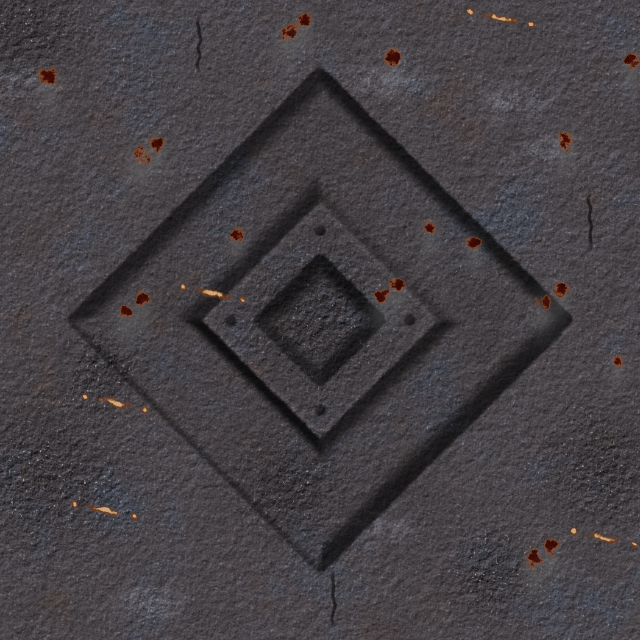
Give the GLSL for this texture, as a Shadertoy shader.

```glsl
const vec3 STEEL = vec3(0.292, 0.274, 0.290);
const vec3 BLUE_STEEL = vec3(0.265, 0.275, 0.315);
const vec3 BROWN_STEEL = vec3(0.30, 0.25, 0.235);
const vec3 WORN_STEEL = vec3(0.45, 0.45, 0.49);
const vec3 RUST_CORE = vec3(0.25, 0.045, 0.02);
const vec3 RUST_RIM = vec3(0.58, 0.30, 0.14);
const vec3 BARE_METAL = vec3(0.80, 0.66, 0.48);
const vec2 LIGHT_STEP = vec2(-0.0012, 0.0022);
const float GRAIN = 1.15;

// Half sides of the nested squares, in the turned frame
const float PANEL = 0.283;
const float PLATE = 0.130;
const float WELL = 0.077;
const float RIVET_REACH = 0.140;
const float RIVET_SIZE = 0.0095;

const vec2 PITS[8] = vec2[8](vec2(0.075, 0.880), vec2(0.614, 0.911),
    vec2(0.986, 0.906), vec2(0.883, 0.780), vec2(0.671, 0.644),
    vec2(0.740, 0.622), vec2(0.370, 0.633), vec2(0.965, 0.435));
const vec2 TWIN_PITS[6] = vec2[6](vec2(0.450, 0.951), vec2(0.218, 0.757),
    vec2(0.595, 0.538), vec2(0.196, 0.515), vec2(0.849, 0.529), vec2(0.834, 0.128));
const vec2 TWIN_OFFSET = vec2(0.027, 0.018);
const vec2 SCRAPES[5] = vec2[5](vec2(0.782, 0.971), vec2(0.180, 0.370),
    vec2(0.163, 0.202), vec2(0.943, 0.160), vec2(0.333, 0.541));
const vec2 CRACKS[3] = vec2[3](vec2(0.311, 0.930), vec2(0.922, 0.655), vec2(0.521, 0.065));
const vec3 COARSE[7] = vec3[7](vec3(0.07, 0.26, 0.11), vec3(0.94, 0.27, 0.08),
    vec3(0.04, 0.95, 0.08), vec3(0.45, 0.24, 0.07), vec3(0.77, 0.10, 0.06),
    vec3(0.50, 0.50, 0.09), vec3(0.16, 0.42, 0.05));
const vec2 WORN[6] = vec2[6](vec2(0.600, 0.873), vec2(0.865, 0.762),
    vec2(0.235, 0.060), vec2(0.020, 0.875), vec2(0.795, 0.840), vec2(0.600, 0.180));

vec2 hashGradient(vec2 cell) {
    vec3 p = fract(cell.xyx * vec3(0.1031, 0.1030, 0.0973));
    p += dot(p, p.yzx + 33.33);
    return 2.0 * fract((p.xx + p.yz) * p.zy) - 1.0;
}

float gradientNoise(vec2 p) {
    vec2 i = floor(p), f = fract(p), u = f * f * f * (f * (f * 6.0 - 15.0) + 10.0);
    vec2 e = vec2(1, 0);
    float low = mix(dot(hashGradient(i), f), dot(hashGradient(i + e), f - e), u.x);
    float high = mix(dot(hashGradient(i + e.yx), f - e.yx),
                     dot(hashGradient(i + 1.0), f - 1.0), u.x);
    return mix(low, high, u.y);
}

float fbm(vec2 p) {
    float sum = 0.0, gain = 0.5;
    for (int i = 0; i < 4; i++) {
        sum += gain * gradientNoise(p);
        p = mat2(1.6, 1.2, -1.2, 1.6) * p + 7.3;
        gain *= 0.62;
    }
    return sum;
}

// Mitred shadow that fades away from a square edge; sides run NE, NW, SW, SE.
// facing is 1 for a raised block and -1 for a recess.
float edgeShadow(vec2 q, float halfSide, float facing, vec4 strength, vec4 width) {
    vec4 sides = vec4(q, -q);
    float d = max(max(sides.x, sides.y), max(sides.z, sides.w));
    vec4 w = smoothstep(-0.008, 0.0, sides - d);
    w /= dot(w, vec4(1));
    vec2 c = abs(q) - halfSide + 0.012;
    float rounded = length(max(c, 0.0)) + min(max(c.x, c.y), 0.0) - 0.012;
    float dist = facing * (facing < 0.0 ? rounded : d - halfSide);
    float reach = dot(w, width);
    return dot(w, strength) * smoothstep(-0.002, 0.004, dist)
        * (1.0 - smoothstep(0.35 * reach, reach, dist));
}

void addRust(inout vec3 col, vec2 p, float size, float rough) {
    float r = length(p) / size + rough * 1.6;
    vec2 drip = (p + vec2(0.0, 1.6 * size)) / (size * vec2(1.3, 2.4));
    col = mix(col, WORN_STEEL * vec3(0.95, 0.95, 0.88), 0.38 * exp(-dot(drip, drip)));
    col = mix(col, RUST_RIM, 0.75 * (1.0 - smoothstep(0.65, 1.15, r)));
    col = mix(col, RUST_CORE * (1.0 + rough), 1.0 - smoothstep(0.45, 0.85, r));
}

void mainImage(out vec4 fragColor, in vec2 fragCoord) {
    vec2 uv = fragCoord / iResolution.xy;
    float broad = fbm(uv * 7.0), medium = fbm(uv * 34.0 + 11.0);
    float fine = fbm(uv * 75.0 + 3.0);
    float relief = fine - fbm((uv + LIGHT_STEP) * 75.0 + 3.0);
    float speckle = gradientNoise(uv * 230.0);

    // Mottled steel
    vec3 col = mix(STEEL, BLUE_STEEL, smoothstep(0.0, 0.4, broad + 0.4 * medium));
    col = mix(col, BROWN_STEEL, 0.7 * smoothstep(0.05, 0.45, fbm(uv * 9.0 + 31.0) + 0.3 * medium));
    float coarse = 0.0;
    for (int i = 0; i < 7; i++) {
        vec2 p = (uv - COARSE[i].xy) / COARSE[i].z;
        coarse += exp(-dot(p, p));
    }
    coarse = clamp(coarse + 0.8 * broad, 0.0, 1.0);
    for (int i = 0; i < 6; i++) {
        vec2 p = (uv - WORN[i]) / vec2(0.05, 0.022);
        col = mix(col, WORN_STEEL, 0.6 * exp(-dot(p, p)) * smoothstep(-0.4, 0.3, medium + fine));
    }
    col *= 1.0 - 0.20 * coarse + 0.25 * broad + 0.20 * medium;
    col *= 1.0 + GRAIN * (1.0 + 1.1 * coarse) * relief + 0.22 * speckle;
    col += 0.22 * smoothstep(0.28, 0.55, speckle + 0.3 * fine) * (0.35 + coarse);

    // Nested panel, plate and well
    vec2 p = uv - 0.5 + 0.004 * vec2(medium, fine);
    vec2 q = vec2(p.x + p.y, p.y - p.x) * 0.70711;
    float shade = 1.0 - edgeShadow(q, PANEL, -1.0, vec4(0.66, 0.54, 0.32, 0.60), vec4(0.034, 0.044, 0.016, 0.046));
    shade *= 1.0 - edgeShadow(q, PLATE, 1.0, vec4(0.22, 0.52, 0.78, 0.56), vec4(0.024, 0.040, 0.026, 0.036));
    shade *= 1.0 - edgeShadow(q, WELL, -1.0, vec4(0.66, 0.60, 0.42, 0.58), vec4(0.036, 0.042, 0.032, 0.038));
    float square = max(abs(q.x), abs(q.y));
    shade *= 1.0 - 0.06 * (1.0 - smoothstep(PANEL - 0.003, PANEL + 0.003, square));
    shade += 0.12 * exp(-pow((square - PLATE + 0.004) / 0.004, 2.0));
    col *= shade;

    // Rivets at the plate corners
    for (int i = 0; i < 4; i++) {
        float a = 1.570796 * float(i);
        vec2 r = (uv - 0.5 - RIVET_REACH * vec2(cos(a), sin(a))) / RIVET_SIZE;
        float cap = 1.0 - smoothstep(0.65, 1.2, length(r));
        col *= 1.0 - cap * (0.48 - 0.30 * dot(r, vec2(-0.5, 0.6)));
    }

    // Hairline cracks
    for (int i = 0; i < 3; i++) {
        vec2 c = uv - CRACKS[i];
        float line = abs(c.x + 0.010 * gradientNoise(vec2(c.y * 45.0, float(i))));
        col *= 1.0 - 0.55 * (1.0 - smoothstep(0.001, 0.004, line))
            * (1.0 - smoothstep(0.03, 0.05, abs(c.y)));
    }

    // Rust pits, single and twin
    for (int i = 0; i < 8; i++)
        addRust(col, uv - PITS[i], 0.0145 - 0.0007 * float(i), fine + 0.4 * medium);
    for (int i = 0; i < 6; i++) {
        vec2 c = uv - TWIN_PITS[i];
        addRust(col, c, 0.0145, medium + fine + 0.12);
        addRust(col, c - TWIN_OFFSET, 0.012, fine);
    }

    // Slanted scrapes with a chip at either end
    for (int i = 0; i < 5; i++) {
        vec2 c = uv - SCRAPES[i];
        c.y += 0.22 * c.x + 0.008 * medium;
        float bar = length(c / vec2(0.027, 0.0065));
        float chips = length((vec2(abs(c.x) - 0.047, c.y)) / 0.006);
        float mark = min(bar, chips) + 1.3 * fine;
        col = mix(col, RUST_RIM * 0.75, 0.8 * (1.0 - smoothstep(0.6, 1.2, mark)));
        col = mix(col, BARE_METAL, 1.0 - smoothstep(0.25, 0.75, mark + 50.0 * max(-c.y, 0.0)));
    }
    fragColor = vec4(clamp(col, 0.0, 1.0), 1.0);
}
```
